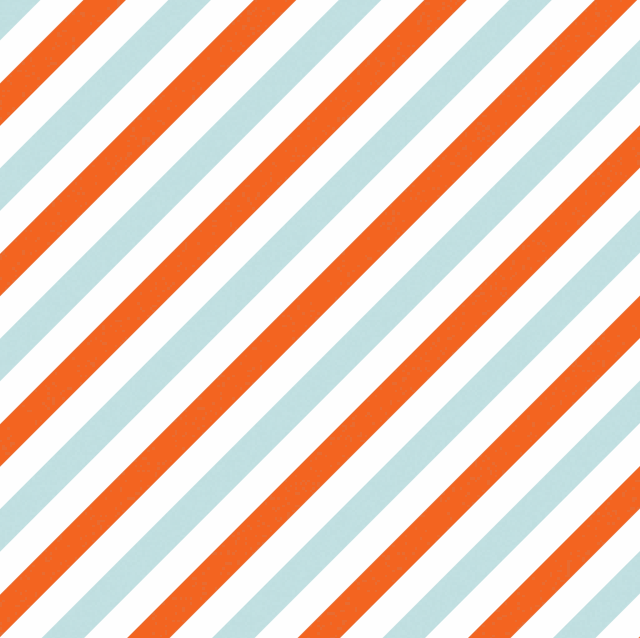
Reproduce this pattern procedurally as a WebGL 2 fragment shader.

```glsl
#version 300 es
precision highp float;
// Diagonal candy stripes: orange and pale blue bands alternating on white.
uniform vec2 u_resolution;
out vec4 fragColor;

float hash(vec2 p) {
    p = fract(p * vec2(0.1031, 0.1137));
    p += dot(p, p.yx + 33.33);
    return fract((p.x + p.y) * p.x * 91.7);
}

// Signed distance, in periods, to the nearest band centred at the given phase
float band(float s, float center) {
    return abs(fract(s - center + 0.5) - 0.5) - 0.1247;
}

void main() {
    const float period = 0.2663;
    const vec3 white = vec3(0.995);
    const vec3 blue = vec3(0.755, 0.875, 0.882);
    const vec3 orange = vec3(0.953, 0.392, 0.126);
    const vec3 rust = vec3(0.83, 0.48, 0.32);

    // Canvas widths, measured from the upper left corner
    vec2 p = vec2(gl_FragCoord.x, u_resolution.y - gl_FragCoord.y) / u_resolution.x;
    float s = (p.x + p.y) / period;
    float pixel = 1.4142 / (u_resolution.x * period);

    float blueBand = band(s, 0.1125);
    float orangeBand = band(s, 0.614);

    // Faint grain: sparse rusty specks in the orange, soft mottling in the blue
    float grain = hash(floor(p * 256.0));
    vec3 orangeInk = mix(orange, rust, 0.35 * step(0.9, grain));
    orangeInk = mix(orangeInk, rust, 0.35 * smoothstep(-0.014, 0.0, orangeBand));
    vec3 blueInk = blue + 0.012 * (grain - 0.5);

    // Lay both inks on the white ground with smooth edges
    vec3 color = mix(white, blueInk, smoothstep(0.7, -0.7, blueBand / pixel));
    color = mix(color, orangeInk, smoothstep(0.7, -0.7, orangeBand / pixel));
    fragColor = vec4(color, 1.0);
}
```
